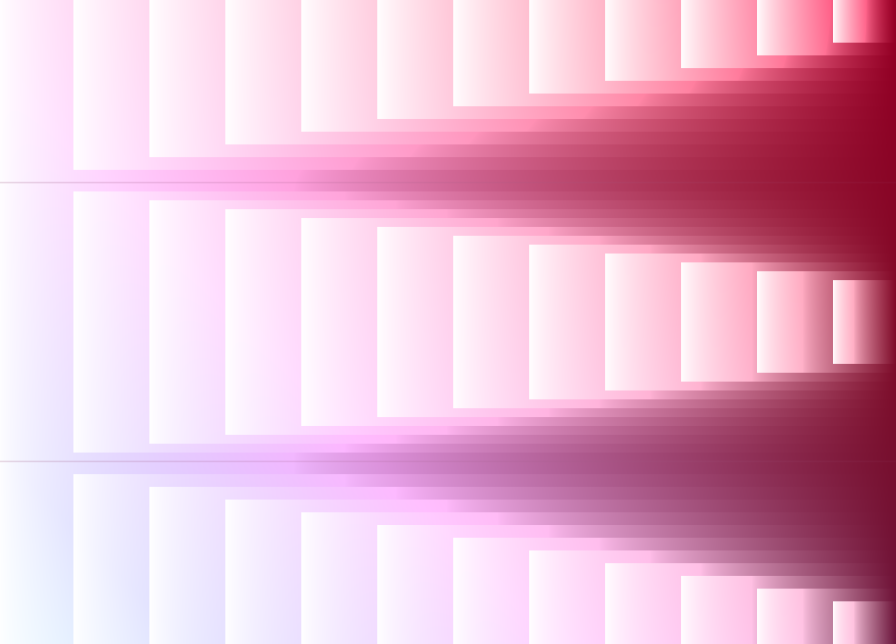
This background is drawn by a Shadertoy shader. Its source:

```glsl
#define PANELS 12
#define PANEL_STEP 0.08477
#define PANEL_SHIFT 0.0028
#define SEAM_OFFSET 0.2165
#define INNER_SHRINK 0.01377
#define OUTER_SHRINK 0.01975
#define HUE_END 345.0
#define HUE_RANGE 145.0
#define SEAM_WIDTH 0.0009
#define SEAM_STRENGTH 0.22

const vec3 SEAM_COLOR = vec3(0.62, 0.36, 0.52);

vec3 hsvToRgb(float degrees, float saturation, float value) {
    vec3 wheel = abs(mod(degrees / 60.0 + vec3(0.0, 4.0, 2.0), 6.0) - 3.0) - 1.0;
    return value * mix(vec3(1.0), clamp(wheel, 0.0, 1.0), saturation);
}

// Hue runs diagonally from blue to crimson
float diagonalHue(vec2 uv) {
    float remaining = max(1.0 - (uv.x + 0.7 * uv.y) / 1.4, 0.0);
    return HUE_END - HUE_RANGE * remaining * remaining;
}

// White at t = 0, tinted in the middle, dark at t = 1
vec3 panelColor(float t, vec2 uv, float hue) {
    float bump = 4.0 * t * (1.0 - t);
    float saturation = mix(0.82, 1.03, uv.y) * pow(t, 0.8);
    saturation *= 1.0 - 0.35 * (1.0 - uv.y) * bump;

    float shadeStart = mix(0.33, 0.53, smoothstep(0.7, 1.0, uv.y));
    float shade = pow(max(t - shadeStart, 0.0) / (1.0 - shadeStart), 0.7);
    float value = 1.0 - mix(0.58, 0.42, uv.y) * shade;
    return hsvToRgb(hue, min(saturation, 1.0), value);
}

void mainImage(out vec4 fragColor, in vec2 fragCoord) {
    vec2 uv = fragCoord / iResolution.xy;
    float hue = diagonalHue(uv);

    // Three rows: a centered one, and two cut by the canvas edges
    float fromCenter = abs(uv.y - 0.5);
    bool inner = fromCenter < SEAM_OFFSET;
    float rowDistance = inner ? fromCenter : 0.5 - fromCenter;
    float rowExtent = inner ? SEAM_OFFSET : 0.5 - SEAM_OFFSET;
    float shrink = inner ? INNER_SHRINK : OUTER_SHRINK;

    // The first panel fills the canvas; smaller ones stack over it
    vec3 color = vec3(1.0);
    for (int i = 0; i < PANELS; i++) {
        float index = float(i);
        float left = index * PANEL_STEP - PANEL_SHIFT;
        float extent = rowExtent - index * shrink;
        float coverX = clamp((uv.x - left) * iResolution.x + 0.5, 0.0, 1.0);
        float coverY = clamp((extent - rowDistance) * iResolution.y + 0.5, 0.0, 1.0);
        float cover = i == 0 ? 1.0 : coverX * coverY;
        float t = clamp((uv.x - left) / (1.0 - left), 0.0, 1.0);
        color = mix(color, panelColor(t, uv, hue), cover);
    }

    // Faint seams between the rows
    float seamDistance = abs(fromCenter - SEAM_OFFSET);
    float seam = 1.0 - smoothstep(0.0, SEAM_WIDTH + 1.0 / iResolution.y, seamDistance);
    color = mix(color, SEAM_COLOR, SEAM_STRENGTH * seam * (1.0 - 0.7 * uv.x));

    fragColor = vec4(color, 1.0);
}
```
